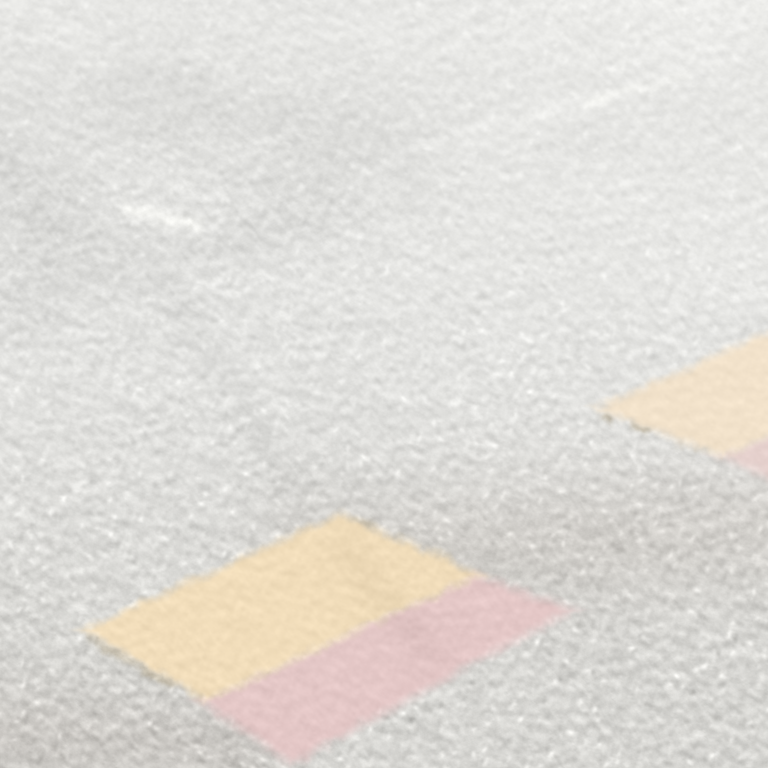
A WebGL 2 fragment shader for this texture:

```glsl
#version 300 es
precision highp float;
// Pale sunlit asphalt with two painted yellow and pink parallelograms.
// Soft capsules lay down worn bands and chalky marks, half-plane quads form
// the paint, and embossed value noise plus scattered stones gives the grain.
uniform vec2 u_resolution;
out vec4 fragColor;

const vec3 YELLOW = vec3(0.950, 0.868, 0.728);
const vec3 PALE_YELLOW = vec3(0.952, 0.886, 0.790);
const vec3 PINK = vec3(0.898, 0.778, 0.775);
const vec3 PALE_PINK = vec3(0.905, 0.815, 0.800);
const vec3 CHALK = vec3(0.960, 0.960, 0.945);
const vec3 EDGE_DIRT = vec3(0.740, 0.705, 0.630);

float hash(vec2 p) {
  return fract(sin(dot(p, vec2(127.1, 311.7))) * 43758.5453);
}

float noise(vec2 p) {
  vec2 i = floor(p), f = fract(p);
  f = f * f * (3.0 - 2.0 * f);
  return mix(mix(hash(i), hash(i + vec2(1, 0)), f.x),
             mix(hash(i + vec2(0, 1)), hash(i + vec2(1, 1)), f.x), f.y);
}

float fbm(vec2 p) {
  float sum = 0.0, amp = 0.5;
  for (int i = 0; i < 4; i++) {
    sum += amp * noise(p);
    p = mat2(1.6, 1.2, -1.2, 1.6) * p + 7.3;
    amp *= 0.5;
  }
  return sum;
}

// Soft stroke with a Gaussian profile
float stroke(vec2 p, vec2 a, vec2 b, float width) {
  vec2 d = b - a;
  float dist = length(p - a - d * clamp(dot(p - a, d) / dot(d, d), 0.0, 1.0)) / width;
  return exp(-dist * dist);
}

// Signed distance to the line a-b, positive on its left
float side(vec2 p, vec2 a, vec2 b) {
  vec2 d = normalize(b - a);
  return dot(p - a, vec2(-d.y, d.x));
}

// Coverage of a clockwise convex quad
float quad(vec2 p, vec2 a, vec2 b, vec2 c, vec2 d, float blur) {
  float dist = max(max(side(p, a, b), side(p, b, c)), max(side(p, c, d), side(p, d, a)));
  return 1.0 - smoothstep(-blur, blur, dist);
}

// Scattered elongated stones of varied tilt, size and brightness
float stones(vec2 p, float density) {
  vec2 cell = floor(p);
  float sum = 0.0;
  for (int y = -1; y <= 1; y++)
    for (int x = -1; x <= 1; x++) {
      vec2 id = cell + vec2(x, y);
      vec2 q = p - id - vec2(hash(id + 3.1), hash(id + 8.7));
      float tilt = 0.5 + 2.4 * (hash(id + 21.9) - 0.5);
      q = mat2(cos(tilt), -sin(tilt), sin(tilt), cos(tilt)) * q;
      float size = mix(0.35, 1.0, hash(id + 5.5));
      sum += step(1.0 - density, hash(id + 15.3)) * size * exp(-dot(q * q, vec2(8.0, 20.0)));
    }
  return sum;
}

vec3 asphalt(vec2 p) {
  vec3 col = mix(vec3(0.840, 0.837, 0.822), vec3(0.890, 0.890, 0.880), smoothstep(0.05, 0.62, p.y));
  col += 0.018 * smoothstep(0.35, 1.0, p.x) * smoothstep(0.4, 0.75, p.y);
  col += 0.014 * smoothstep(0.85, 1.0, p.y);
  // Worn darker bands
  col -= vec3(0.040, 0.048, 0.053) * stroke(p, vec2(0.42, 0.27), vec2(1.0, 0.32), 0.09);
  col -= vec3(0.042, 0.050, 0.053) * stroke(p, vec2(0.0, 0.04), vec2(0.30, 0.02), 0.075);
  col -= 0.042 * stroke(p, vec2(-0.02, 0.80), vec2(0.06, 0.72), 0.06);
  col -= 0.028 * stroke(p, vec2(0.0, 0.60), vec2(0.42, 0.74), 0.045);
  col -= 0.024 * stroke(p, vec2(0.16, 0.88), vec2(0.50, 0.80), 0.06);
  col -= 0.022 * stroke(p, vec2(0.22, 0.62), vec2(0.38, 0.36), 0.025);
  // Chalky tracks and bright marks, broken up by wear
  vec2 w = p + 0.008 * (vec2(noise(p * 50.0), noise(p * 50.0 + 17.0)) - 0.5);
  float wear = smoothstep(0.2, 0.65, noise(p * 38.0 + 9.0));
  col += 0.025 * wear * stroke(w, vec2(0.27, 0.71), vec2(0.75, 0.86), 0.013);
  col = mix(col, CHALK, (0.4 + 0.4 * wear) * stroke(w, vec2(0.765, 0.864), vec2(0.89, 0.901), 0.007));
  col = mix(col, CHALK, 0.95 * stroke(w, vec2(0.168, 0.726), vec2(0.255, 0.708), 0.009));
  col = mix(col, CHALK, 0.45 * stroke(w, vec2(0.11, 0.917), vec2(0.13, 0.916), 0.006));
  return col + 0.030 * (fbm(p * vec2(9.0, 16.0)) - 0.47);
}

void main() {
  vec2 p = gl_FragCoord.xy / u_resolution;
  float nearness = 1.0 - smoothstep(0.0, 0.9, p.y);
  vec3 col = asphalt(p);

  // Painted blocks with blurred, ragged edges
  vec2 q = p + 0.013 * (vec2(fbm(p * 60.0), fbm(p * 60.0 + 31.0)) - 0.47);
  float yellowNear = quad(q, vec2(0.108, 0.180), vec2(0.443, 0.331), vec2(0.625, 0.251), vec2(0.267, 0.089), 0.010);
  float pinkNear = quad(q, vec2(0.260, 0.089), vec2(0.620, 0.252), vec2(0.745, 0.206), vec2(0.378, 0.005), 0.012);
  float yellowFar = quad(q, vec2(0.777, 0.469), vec2(1.05, 0.589), vec2(1.20, 0.522), vec2(0.94, 0.405), 0.010);
  float pinkFar = quad(q, vec2(0.935, 0.406), vec2(1.20, 0.522), vec2(1.30, 0.470), vec2(1.035, 0.365), 0.012);
  col = mix(col, PINK, 0.93 * pinkNear);
  col = mix(col, YELLOW, 0.96 * yellowNear);
  col = mix(col, PALE_PINK, 0.9 * pinkFar);
  col = mix(col, PALE_YELLOW, 0.95 * yellowFar);
  float paint = max(max(yellowNear, pinkNear), max(yellowFar, pinkFar));
  col -= 0.025 * paint * stroke(p, vec2(0.45, 0.28), vec2(0.56, 0.15), 0.025);

  // Broken dirt along the paint rims
  float dirt = stroke(q, vec2(0.115, 0.168), vec2(0.26, 0.088), 0.006)
             + stroke(q, vec2(0.46, 0.326), vec2(0.58, 0.275), 0.006)
             + stroke(q, vec2(0.79, 0.458), vec2(0.92, 0.413), 0.006);
  col = mix(col, EDGE_DIRT, 0.7 * dirt * smoothstep(0.3, 0.8, noise(p * 42.0)));

  // Embossed grain, stronger toward the viewer and on the worn left side
  vec2 g = mat2(0.92, 0.38, -0.38, 0.92) * p * vec2(80.0, 98.0);
  float relief = fbm(g) - fbm(g + vec2(0.35, -0.65));
  float wornLeft = stroke(p, vec2(0.0, 0.72), vec2(0.4, 0.74), 0.15);
  float bare = 1.0 - 0.65 * paint;
  float contrast = (mix(0.075, 0.165, nearness) + 0.03 * wornLeft) * bare;
  col += contrast * (relief + 0.4 * (noise(g * 1.7) - 0.5));
  // Light and dark stones
  float sparkle = mix(0.03, 0.12, nearness) * (1.0 - 0.85 * paint);
  col += sparkle * (stones(p * 72.0, 0.24) - 0.55 * stones(p * 64.0 + 40.0, 0.24));
  fragColor = vec4(clamp(col, 0.0, 1.0), 1.0);
}
```
